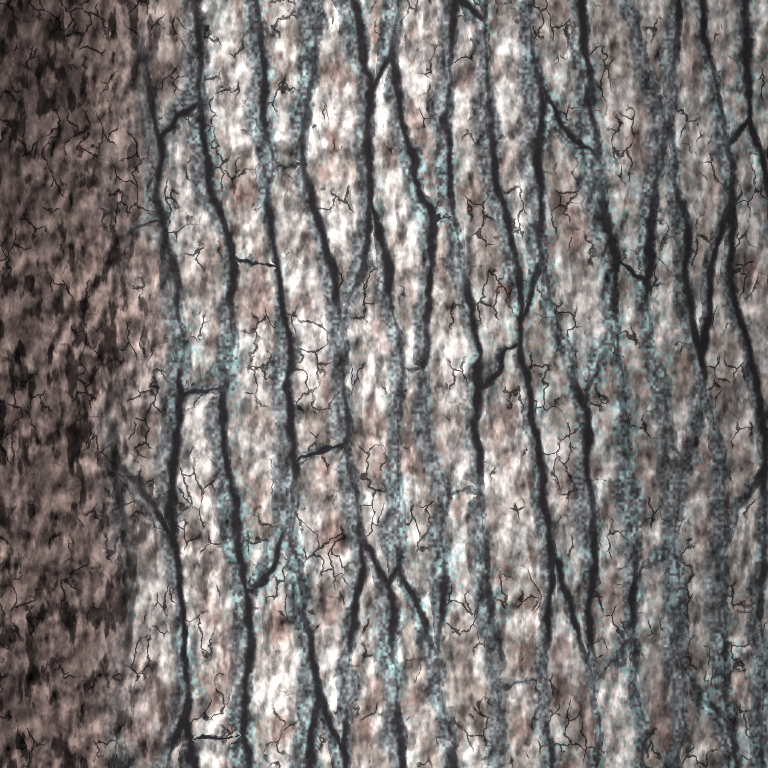
A Shadertoy shader for this texture:

```glsl
// Furrowed tree bark: pale upright plates, dark fissures and blue-green lichen.

float hash(vec2 p) {
    vec3 q = fract(p.xyx * 0.1031);
    q += dot(q, q.yzx + 33.33);
    return fract((q.x + q.y) * q.z);
}

float noise(vec2 p) {
    vec2 i = floor(p), f = fract(p);
    f = f * f * (3.0 - 2.0 * f);
    return mix(mix(hash(i), hash(i + vec2(1, 0)), f.x),
               mix(hash(i + vec2(0, 1)), hash(i + vec2(1, 1)), f.x), f.y);
}

float fbm(vec2 p) {
    float sum = 0.0, amp = 0.5;
    for (int i = 0; i < 5; i++) {
        sum += amp * noise(p);
        p = mat2(1.6, 1.2, -1.2, 1.6) * p + 7.3;
        amp *= 0.5;
    }
    return sum;
}

// Jittered cell centre; odd columns are shifted by half a cell
vec2 cellCentre(vec2 cell) {
    vec2 jitter = vec2(hash(cell + 11.0), hash(cell + 47.0)) - 0.5;
    return cell + 0.5 + 0.6 * jitter + vec2(0.0, 0.5 * mod(cell.x, 2.0) - 0.25);
}

// Stretched Voronoi: x = distance to the edge in canvas units,
// y = sideways direction towards that edge, z = random value of the cell
vec3 plates(vec2 q, vec2 scale) {
    vec2 base = floor(q), home = base, toHome = vec2(0);
    float best = 1e3;
    for (int j = -2; j <= 2; j++)
    for (int i = -1; i <= 1; i++) {
        vec2 cell = base + vec2(i, j);
        vec2 r = cellCentre(cell) - q;
        if (dot(r, r) < best) { best = dot(r, r); home = cell; toHome = r; }
    }
    vec2 edge = vec2(1e3, 0.0);
    for (int j = -2; j <= 2; j++)
    for (int i = -2; i <= 2; i++) {
        if (i == 0 && j == 0) continue;
        vec2 r = cellCentre(home + vec2(i, j)) - q;
        vec2 n = normalize(r - toHome);
        float d = dot(0.5 * (r + toHome), n) / length(n * scale);
        if (d < edge.x) edge = vec2(d, normalize(n * scale).x);
    }
    return vec3(edge, hash(home + 91.0));
}

void mainImage(out vec4 fragColor, in vec2 fragCoord) {
    vec2 uv = fragCoord / iResolution.y;
    float side = fragCoord.x / iResolution.x;

    // Wavering, leaning coordinates
    vec2 p = uv;
    p.x += 0.03 * uv.y + 0.05 * uv.y * uv.y;
    p.x += 0.030 * (noise(uv * vec2(7, 5)) - 0.5) + 0.022 * (fbm(uv * vec2(26, 20)) - 0.5);
    p.y += 0.07 * (fbm(uv * 16.0 + 5.0) - 0.5);

    // Large plates get narrower towards the right; small flakes lie on top
    vec2 plateScale = vec2(11.0 + 8.0 * p.x, 2.6);
    vec3 plate = plates(vec2(11.0 * p.x + 4.0 * p.x * p.x, 2.6 * p.y) + 20.0, plateScale);
    vec2 rough = uv + 0.045 * (vec2(fbm(uv * 36.0), fbm(uv * 36.0 + 31.0)) - 0.5);
    vec3 flake = plates(rough * vec2(46, 24) + 60.0, vec2(46, 24));
    float oldBark = smoothstep(0.25, 0.11, side + 0.14 * (fbm(uv * vec2(12, 5)) - 0.5));

    // Relief lit from the upper left
    vec2 grain = uv * vec2(78, 44);
    float relief = fbm(grain) - fbm(grain + vec2(-0.45, 0.40));
    float fine = noise(uv * vec2(230, 190));
    float speck = noise(uv * 270.0 + 9.0);

    // Plate surface
    float tone = fbm(uv * vec2(32, 22) + 3.0);
    vec3 colour = mix(vec3(0.59, 0.54, 0.51), vec3(0.82, 0.785, 0.765), smoothstep(0.30, 0.56, tone));
    float rust = smoothstep(0.52, 0.66, fbm(uv * vec2(30, 20) + 40.0));
    colour = mix(colour, vec3(0.53, 0.43, 0.40), 0.65 * rust);
    colour *= 0.88 + 0.16 * flake.z + 0.08 * plate.z;
    vec3 brown = vec3(0.63, 0.54, 0.51) * (0.62 + 0.5 * tone + 0.28 * flake.z);
    colour = mix(colour, brown, oldBark);

    // Grey furrow walls, wider on the left of each fissure
    float wallWidth = (0.007 + 0.024 * noise(uv * vec2(9, 6) + 17.0)) * (1.0 + 0.5 * plate.y);
    wallWidth *= mix(0.25, 1.0, abs(plate.y)) * mix(1.0, 0.7, side);
    float ragged = plate.x + 0.014 * (fbm(uv * vec2(80, 50)) - 0.5);
    float wall = smoothstep(wallWidth, wallWidth * 0.55, ragged) * (1.0 - oldBark);
    colour = mix(colour, vec3(0.40, 0.41, 0.42) * (0.65 + 0.7 * speck), 0.88 * wall);

    // Speckled lichen along the walls and in loose patches
    float patches = smoothstep(0.40, 0.62, fbm(uv * vec2(16, 8) + 70.0));
    float lichen = smoothstep(0.036, 0.006, ragged) * (0.30 + 0.70 * patches);
    lichen = max(lichen, 0.5 * patches * smoothstep(0.25, 0.9, side)) * (1.0 - oldBark);
    lichen *= smoothstep(0.34, 0.72, 0.6 * speck + 0.4 * noise(uv * 110.0));
    colour = mix(colour, vec3(0.57, 0.70, 0.70), 0.85 * lichen);

    // Light on the grain
    colour *= 1.0 + (1.3 + 0.5 * oldBark) * relief + 0.26 * (fine - 0.5);

    // Thin broken cracks, then the deep fissures
    float broken = smoothstep(0.48, 0.62, fbm(uv * 27.0 + 23.0));
    float crack = smoothstep(0.0026, 0.0003, flake.x) * broken * (1.0 - 0.6 * wall);
    colour *= 1.0 - 0.62 * crack;
    float pits = smoothstep(0.44, 0.30, fbm(uv * vec2(75, 30) + 51.0));
    colour *= 1.0 - pits * mix(0.28, 0.62, oldBark);
    float depth = smoothstep(0.22, 0.60, noise(uv * vec2(15, 9) + 80.0));
    float coreWidth = 0.0022 + 0.0062 * depth * abs(plate.y);
    float core = smoothstep(coreWidth, coreWidth * 0.2, plate.x + 0.006 * (fbm(uv * 90.0) - 0.5));
    core *= (0.35 + 0.65 * depth) * (1.0 - 0.9 * oldBark);
    colour = mix(colour, vec3(0.13, 0.12, 0.125), 0.92 * core);

    // Round trunk: shaded at both sides, darkest at the upper left
    float light = mix(0.54, 1.08, smoothstep(0.0, 0.36, side));
    light *= mix(1.0, 0.66, smoothstep(0.48, 1.0, side));
    light *= 1.0 - 0.25 * smoothstep(0.4, 0.0, length(uv - vec2(0.0, 1.0)));
    colour = pow(max(colour * light, 0.0), vec3(0.92, 0.93, 0.92));
    fragColor = vec4(min(colour, 1.0), 1.0);
}
```
